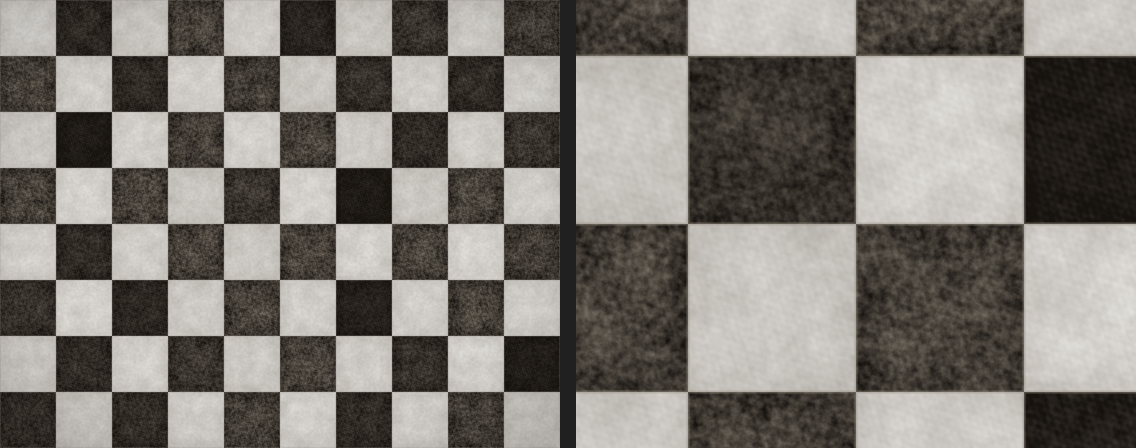
Left, the full canvas; right, a detail of the centre.
Give the GLSL for this pattern, as a Shadertoy shader.

```glsl
const vec2  TILES       = vec2(10.0, 8.0);
const vec3  DARK_LOW    = vec3(0.085, 0.070, 0.055);
const vec3  DARK_HIGH   = vec3(0.440, 0.410, 0.370);
const vec3  LIGHT_LOW   = vec3(0.680, 0.660, 0.635);
const vec3  LIGHT_HIGH  = vec3(0.880, 0.872, 0.855);
const vec3  SEAM_COLOR  = vec3(0.600, 0.570, 0.520);
const float SEAM_HALF   = 0.009;  // in tile widths
const float SEAM_BLEND  = 0.45;
const float BLOTCH_FREQ = 3.5;    // noise cells per tile
const float GRAIN_FREQ  = 17.0;
const float WEAVE_FREQ  = 15.0;   // diagonal threads per tile
const float VIGNETTE    = 0.10;

// Integer hash giving two values in 0..1
vec2 hash2(ivec2 cell) {
    uvec2 q = uvec2(cell + 4096) * uvec2(1597u, 3812u);
    uint n = (q.x ^ (q.y + 7919u)) * 73157u;
    n = (n ^ (n >> 15)) * 277803u;
    n ^= n >> 13;
    n *= 91193u;
    n ^= n >> 16;
    return vec2(n & 65535u, n >> 16) / 65535.0;
}

float cornerSlope(ivec2 cell, vec2 offset) {
    float angle = 6.28318 * hash2(cell).x;
    return dot(vec2(cos(angle), sin(angle)), offset);
}

// Gradient noise, roughly -1..1
float gradientNoise(vec2 p) {
    ivec2 i = ivec2(floor(p));
    vec2 f = fract(p);
    vec2 u = f * f * f * (f * (f * 6.0 - 15.0) + 10.0);
    float low  = mix(cornerSlope(i, f),
                     cornerSlope(i + ivec2(1, 0), f - vec2(1, 0)), u.x);
    float high = mix(cornerSlope(i + ivec2(0, 1), f - vec2(0, 1)),
                     cornerSlope(i + ivec2(1, 1), f - vec2(1, 1)), u.x);
    return 1.5 * mix(low, high, u.y);
}

float fbm(vec2 p) {
    float sum = 0.0, amplitude = 0.6;
    for (int octave = 0; octave < 3; octave++) {
        sum += amplitude * gradientNoise(p);
        p = mat2(1.6, 1.2, -1.2, 1.6) * p + 7.3;
        amplitude *= 0.55;
    }
    return sum;
}

// Dark stone: uneven tone, coarse speckle, deeper rim
vec3 darkTile(float tone, float blotch, float grain, float weave, float rim) {
    float wear = mix(0.3, 1.0, tone);
    float level = mix(0.10, 0.58, tone)
                + wear * (0.32 * blotch + 0.50 * grain - 0.20 * rim)
                + 0.06 * weave;
    return mix(DARK_LOW, DARK_HIGH, clamp(level, 0.0, 1.25));
}

// Light stone: faint clouding and grain
vec3 lightTile(float tone, float blotch, float grain, float weave, float rim) {
    float level = mix(0.53, 0.77, tone) + 0.28 * blotch + 0.20 * grain
                + 0.05 * weave - 0.16 * rim;
    return mix(LIGHT_LOW, LIGHT_HIGH, clamp(level, 0.0, 1.1));
}

void mainImage(out vec4 fragColor, in vec2 fragCoord) {
    vec2 uv = fragCoord / iResolution.xy;
    vec2 p = uv * TILES;
    float pixel = TILES.y / iResolution.y;

    // Tile coordinates and distance to the nearest tile edge
    ivec2 tile = ivec2(floor(p));
    vec2 edge = 0.5 - abs(fract(p) - 0.5);
    float edgeDist = min(edge.x, edge.y);
    float rim = 1.0 - smoothstep(0.0, 0.28, edgeDist);

    // Each tile samples its own patch of noise
    vec2 random = hash2(tile + 211);
    vec2 q = p + floor(random * 40.0);
    float blotch = fbm(q * BLOTCH_FREQ);
    float grain = fbm(q * GRAIN_FREQ + 31.7);
    float weave = sin(6.28318 * WEAVE_FREQ * (p.x + p.y))
                * sin(6.28318 * WEAVE_FREQ * 0.5 * (p.x - p.y));

    // Antialiased checker
    float side = ((tile.x + tile.y) & 1) == 1 ? 1.0 : -1.0;
    float lightness = 0.5 + side * min(edgeDist / pixel, 0.5);
    vec3 dark = darkTile(smoothstep(0.0, 0.8, random.y), blotch, grain, weave, rim);
    vec3 light = lightTile(random.y, blotch, grain, weave, rim);
    vec3 color = mix(dark, light, lightness);

    // Thin worn seams
    float seam = 1.0 - smoothstep(SEAM_HALF - 0.5 * pixel, SEAM_HALF + 0.5 * pixel, edgeDist);
    color = mix(color, SEAM_COLOR, SEAM_BLEND * seam);

    // Gentle falloff toward the canvas border
    vec2 centered = 2.0 * uv - 1.0;
    color *= 1.0 - VIGNETTE * smoothstep(0.5, 2.0, dot(centered, centered));

    fragColor = vec4(clamp(color, 0.0, 1.0), 1.0);
}
```
